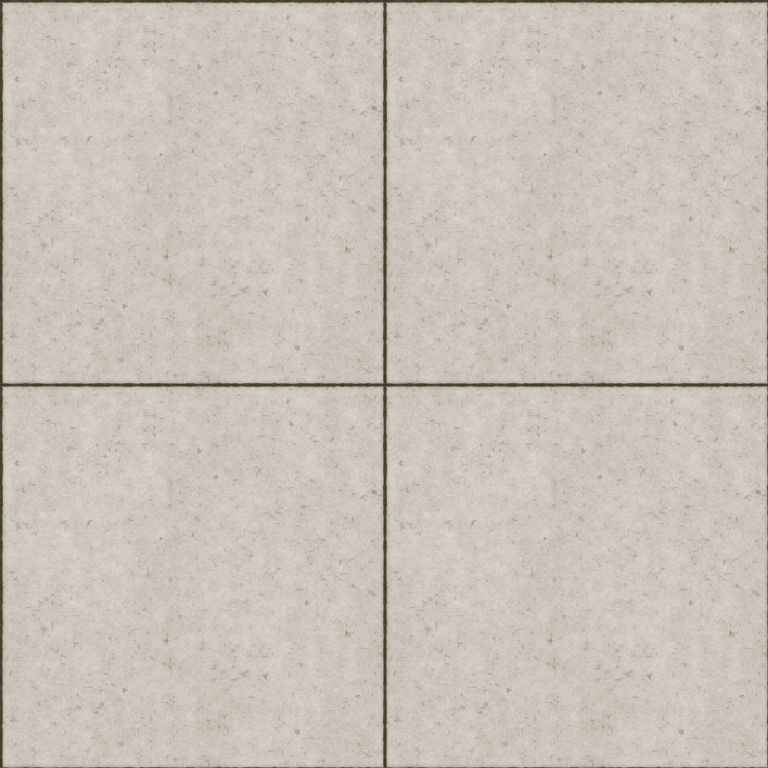
This texture is drawn by a Shadertoy shader. Its source:

```glsl
// Pale stone paving: two by two square slabs with fine grain, faint streaks and thin dark joints.

// Integer hash of a lattice point, 0 to 1
float hash(ivec2 p, int seed) {
    uint h = uint(p.x) * 1597334677u ^ uint(p.y) * 3812015801u ^ uint(seed) * 2654435769u;
    h = (h ^ (h >> 16)) * 2246822519u;
    h = (h ^ (h >> 13)) * 3266489917u;
    return float((h ^ (h >> 16)) & 65535u) / 65535.0;
}

// Value noise that wraps after 'cells' lattice steps per slab
float noise(vec2 p, ivec2 cells, int seed) {
    p *= vec2(cells);
    vec2 f = fract(p);
    f = f * f * (3.0 - 2.0 * f);
    ivec2 a = ivec2(floor(p)) % cells;
    ivec2 b = (a + 1) % cells;
    return mix(mix(hash(a, seed), hash(ivec2(b.x, a.y), seed), f.x),
               mix(hash(ivec2(a.x, b.y), seed), hash(b, seed), f.x), f.y);
}

float fbm(vec2 p, ivec2 cells, int seed) {
    float sum = 0.0, weight = 0.5;
    for (int i = 0; i < 4; i++) {
        sum += weight * noise(p, cells, seed + i);
        cells *= 2;
        weight *= 0.6;
    }
    return sum / 1.088;
}

void mainImage(out vec4 fragColor, in vec2 fragCoord) {
    // Every slab shares the same unit square
    vec2 slab = fract(fragCoord / iResolution.xy * 2.0 + vec2(-0.0026, 0.0026));
    float pixel = 2.0 / min(iResolution.x, iResolution.y);

    // Stone: broad clouds, vertical streaks, mottling and grain
    float cloud = fbm(slab, ivec2(4, 3), 1);
    float streak = fbm(slab, ivec2(22, 2), 11);
    float mottle = fbm(slab, ivec2(36, 44), 21);
    float grain = noise(slab, ivec2(210, 230), 31);
    float tone = 0.04 * (cloud - 0.5) + 0.04 * (streak - 0.5)
               + 0.085 * (mottle - 0.5) + 0.055 * (grain - 0.5) + 0.008 * (slab.y - 0.5);
    vec3 color = vec3(0.803, 0.782, 0.741) + tone * vec3(0.95, 1.0, 1.08);

    // Small dark flecks, denser where the mottling is dark
    float fleck = noise(slab, ivec2(120, 150), 41) + 0.5 * (0.5 - mottle);
    color -= vec3(0.075, 0.08, 0.085) * smoothstep(0.80, 1.0, fleck);

    // Scattered pits with ragged rims
    for (int i = 0; i < 18; i++) {
        vec2 center = vec2(hash(ivec2(i, 0), 51), hash(ivec2(i, 1), 51));
        vec2 offset = abs(slab - center);
        offset = min(offset, 1.0 - offset);
        float radius = mix(0.003, 0.009, hash(ivec2(i, 2), 51));
        float pit = 1.0 - smoothstep(0.3 * radius, radius + pixel, length(offset) + 0.008 * (grain - 0.5));
        color -= 0.13 * pit * vec3(0.95, 1.0, 1.05);
    }

    // Pale worn rim, soft shade and dark joint
    vec2 edge = 0.5 - abs(slab - 0.5);
    float dist = min(edge.x, edge.y);
    float ragged = dist + 0.0025 * (noise(slab, ivec2(90), 61) - 0.5);
    color += 0.018 * smoothstep(0.008, 0.014, dist) * (1.0 - smoothstep(0.014, 0.03, dist));
    color *= 1.0 - 0.16 * exp(-dist * 130.0);
    float joint = 1.0 - smoothstep(0.0015, 0.0055 + 0.5 * pixel, ragged);
    vec3 grout = vec3(0.29, 0.25, 0.17) + 0.07 * (grain - 0.5);
    color = mix(color, grout, joint);

    fragColor = vec4(clamp(color, 0.0, 1.0), 1.0);
}
```
